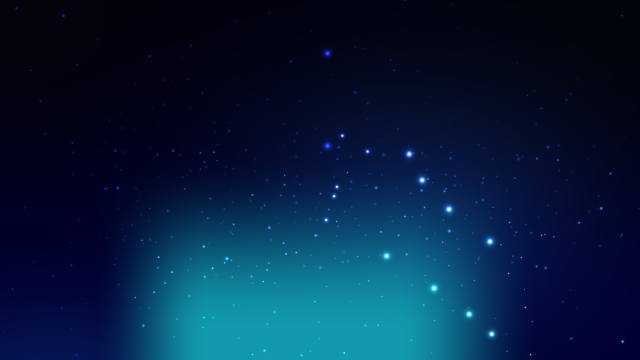
Give the GLSL for this background, as a Shadertoy shader.

```glsl
// Night sky with scattered blue stars above a teal glow rising from the bottom edge.

float hash(vec2 p) {
    return fract(sin(dot(p, vec2(127.1, 311.7))) * 43758.5453);
}

float blob(vec2 p, vec2 center, vec2 radius) {
    vec2 d = (p - center) / radius;
    return exp(-dot(d, d));
}

// Stars shift from deep blue high up to cyan near the glow
vec3 starTint(vec2 p) {
    vec3 tint = mix(vec3(0.2, 0.9, 0.95), vec3(0.2, 0.55, 1.0), smoothstep(0.1, 0.4, p.y));
    float deep = max(smoothstep(0.45, 0.68, p.y), 1.0 - smoothstep(0.25, 0.5, p.x));
    return mix(tint, vec3(0.1, 0.13, 0.95), deep);
}

vec3 skyColor(vec2 p) {
    vec3 sky = mix(vec3(0.0, 0.0, 0.19), vec3(0.005, 0.005, 0.055), smoothstep(0.1, 1.0, p.y));
    float corners = blob(p, vec2(0.0, 1.0), vec2(0.4)) + blob(p, vec2(1.78, 1.0), vec2(0.45));
    sky = mix(sky, vec3(0.01, 0.015, 0.04), 0.8 * corners);
    // Blue haze on the right and in the lower left corner
    sky += vec3(0.03, 0.11, 0.17) * blob(p, vec2(1.15, 0.4), vec2(0.45, 0.35));
    sky += vec3(0.02, 0.09, 0.14) * blob(p, vec2(0.15, -0.05), vec2(0.35, 0.2));
    // Teal glow
    float across = smoothstep(0.26, 0.58, p.x) * (1.0 - smoothstep(1.1, 1.5, p.x));
    float upward = 1.0 - smoothstep(0.08, 0.56, p.y);
    return mix(sky, vec3(0.07, 0.6, 0.67), across * upward);
}

// One jittered star per grid cell, kept with a chance that follows the star band
vec3 starField(vec2 p, float cell, float size, float seed) {
    vec2 id = floor(p / cell);
    vec2 key = id + seed;
    vec2 jitter = vec2(hash(key), hash(key + 37.2));
    vec2 center = (id + 0.15 + 0.7 * jitter) * cell;
    float band = exp(-pow((center.y - 0.4) / 0.27, 2.0));
    band *= 1.0 - smoothstep(0.5, 0.85, abs(center.x - 0.92));
    float keep = step(hash(key + 71.9), 0.07 + 0.5 * band);
    float level = mix(0.2, 1.0, pow(hash(key + 13.4), 2.5));
    float radius = size * mix(0.7, 1.2, hash(key + 53.8));
    return starTint(center) * keep * level * blob(p, center, vec2(radius));
}

// Bright stars spaced along a bowed line, each a hot core in a soft halo
vec3 starRow(vec2 p, vec2 start, vec2 end, vec2 bow, int count, float size, float heat) {
    vec3 light = vec3(0.0);
    for (int i = 0; i < count; i++) {
        float t = float(i) / float(count - 1);
        vec2 center = mix(start, end, t) + bow * sin(3.14159 * t);
        vec3 tint = mix(vec3(0.12, 0.15, 1.0), starTint(center), heat);
        light += tint * 0.5 * blob(p, center, vec2(2.2 * size));
        light += mix(tint, vec3(0.9, 1.0, 1.0), heat) * blob(p, center, vec2(size));
    }
    return light;
}

void mainImage(out vec4 fragColor, in vec2 fragCoord) {
    vec2 p = fragCoord / iResolution.y;
    p.x *= 1.7778 * iResolution.y / iResolution.x;
    vec3 color = skyColor(p);

    // Fine dust, then sparser and larger stars
    for (int i = 0; i < 3; i++) {
        float layer = float(i);
        color += starField(p, 0.045 + 0.016 * layer, 0.0022 + 0.0005 * layer, 19.0 * layer);
    }

    // Bright rows on the right, a faint chain and two blue stars at the middle
    color += starRow(p, vec2(1.137, 0.572), vec2(1.361, 0.329), vec2(-0.045, 0.01), 4, 0.006, 0.9);
    color += starRow(p, vec2(1.074, 0.289), vec2(1.366, 0.072), vec2(0.04, -0.02), 4, 0.005, 0.9);
    color += starRow(p, vec2(0.951, 0.623), vec2(1.021, 0.579), vec2(0.0), 2, 0.0035, 0.8);
    color += starRow(p, vec2(0.936, 0.481), vec2(0.906, 0.389), vec2(0.007, 0.02), 3, 0.003, 0.8);
    color += starRow(p, vec2(0.91, 0.852), vec2(0.91, 0.595), vec2(0.0), 2, 0.005, 0.1);

    fragColor = vec4(min(color, 1.0), 1.0);
}
```
